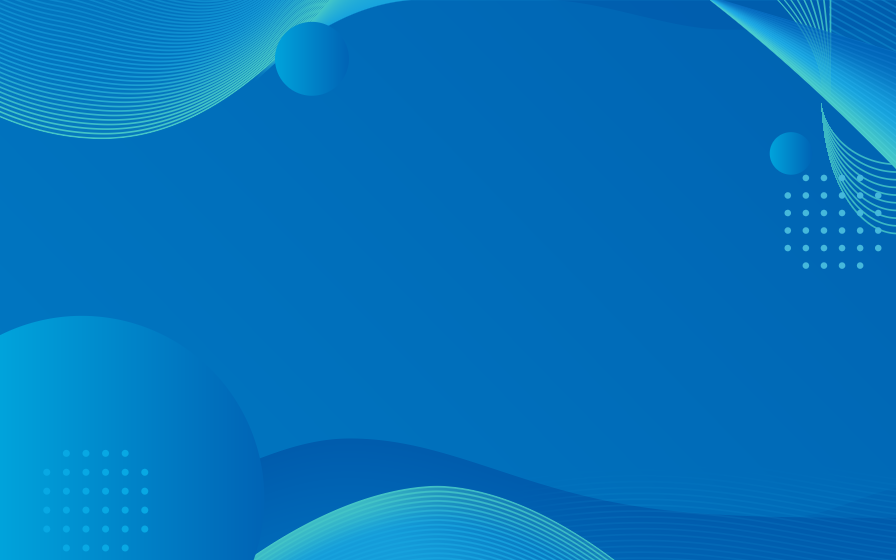
Write a WebGL 1 fragment shader that draws this background.

```glsl
precision highp float;
// Blue gradient backdrop with line-mesh waves, ribbons, shaded discs and dot grids.
uniform vec2 u_resolution;

const vec3 TEAL = vec3(0.27, 0.78, 0.78);
const vec3 CYAN = vec3(0.09, 0.64, 0.87);
const vec3 DEEP = vec3(0.0, 0.35, 0.67);

// Antialiased coverage of a signed distance, positive inside.
float cover(float d) {
  return clamp(d * u_resolution.y + 0.5, 0.0, 1.0);
}

// Repeated lines at whole values of phase, with the given gap between them.
float lines(float phase, float gap) {
  return cover(0.0015 - abs(fract(phase + 0.5) - 0.5) * gap);
}

// Six by six grid of dots without its corners.
float dots(vec2 p, vec2 center, vec2 pitch, float radius) {
  vec2 g = (p - center) / pitch;
  vec2 cell = abs(floor(g) + 0.5);
  float inside = step(max(cell.x, cell.y), 2.9) * step(cell.x + cell.y, 4.9);
  return inside * cover(radius - length((fract(g) - 0.5) * pitch));
}

// Disc shaded from bright on the left to deep blue on the right.
vec3 disc(vec3 col, vec2 p, vec2 center, float radius, float startX) {
  float t = clamp((p.x - startX) / (center.x + radius - startX), 0.0, 1.0);
  vec3 shade = mix(vec3(0.0, 0.64, 0.86), vec3(0.0, 0.39, 0.71), t);
  return mix(col, shade, cover(radius - length(p - center)));
}

vec3 topRight(vec3 col, vec2 p) {
  // Dark swell along the top edge
  float swell = 1.0 - 0.053 * smoothstep(0.97, 1.3, p.x);
  col = mix(col, DEEP, 0.6 * cover(p.y - swell));

  // Faint diagonal lines in the corner
  float diagonal = p.y + 0.55 * (p.x - 1.48);
  col = mix(col, CYAN, 0.35 * lines(diagonal / 0.013, 0.011) * step(1.48, p.x) * step(0.9, p.y));

  // Wide ribbon running down to the right
  float d = max(p.x - 1.267, 0.0);
  float low = 1.0 - 0.78 * d - 0.38 * d * d;
  float high = 1.0 - 0.3 * (p.x - 1.29);
  float t = clamp((p.y - low) / max(high - low, 0.001), 0.0, 1.0);
  vec3 ribbon = mix(TEAL, CYAN, smoothstep(0.0, 0.45, t));
  ribbon = mix(ribbon, vec3(0.0, 0.40, 0.73), smoothstep(0.35, 1.0, t));
  ribbon += 0.03 * lines(t * 18.0, (high - low) / 18.0);
  float band = cover((p.y - low) * 0.72) * cover(high - p.y) * step(1.267, p.x);
  col = mix(col, ribbon, band);

  // Lines that pinch together, then fan out to the right
  float drop = 0.83 - p.y;
  float mesh = 0.0;
  if (drop > 0.0) {
    float s = (1.603 - p.x) / 0.137;
    float q2 = max(1.0 - s * s, 0.0001);
    float k = drop / (0.247 * sqrt(q2));
    float slope = k * length(vec2(s / (q2 * 0.137), 1.0 / max(drop, 0.001)));
    mesh = lines(k * 18.0, 1.0 / (18.0 * slope)) * step(0.48, k) * step(k, 1.02) * step(abs(s), 1.0);
  } else {
    float u = drop / 0.17;
    float left = 1.469 - 0.08 * u * u;
    float span = 1.483 - left;
    float k = (p.x - left) / span;
    mesh = lines(k * 8.0, span / 8.0) * step(-0.06, k) * step(k, 1.06);
  }
  return mix(col, TEAL, mesh * mix(0.85, 0.3, band));
}

vec3 topLeft(vec3 col, vec2 p) {
  // Sagging mesh whose lines tighten to the right
  float d = p.x - 0.183;
  float bend = d < 0.0 ? 1.16 : 1.5;
  float sag = 0.753 + bend * d * d;
  float rise = p.y - sag;
  float gap = mix(0.0088, 0.0042, smoothstep(0.1, 0.5, p.x));
  float tilt = sqrt(1.0 + 4.0 * bend * bend * d * d);
  float h = clamp(rise / 0.22, 0.0, 1.0);
  float mesh = lines(rise / gap, gap / tilt) * mix(0.9, 0.4, h) + 0.1;
  col = mix(col, mix(TEAL, CYAN, smoothstep(0.0, 0.6, h)), mesh * cover(rise + 0.0015));

  // Short ribbon leaving through the top edge
  float e = max(0.735 - p.x, 0.0);
  float edge = 1.0 - 0.072 * e - 1.61 * e * e;
  float t = clamp((p.y - edge) / max(sag - edge, 0.001), 0.0, 1.0);
  float band = cover((p.y - edge) * 0.8) * cover((sag - p.y) * 0.6) * smoothstep(0.45, 0.51, p.x);
  return mix(col, mix(CYAN, TEAL, t), band);
}

vec3 bottomWaves(vec3 col, vec2 p) {
  // Dark hill, fading downwards
  float u = (p.x - 0.625) / (p.x < 0.625 ? 0.3 : 0.37);
  float hill = 0.075 + 0.142 * exp(-u * u);
  float fade = clamp((hill - p.y) / 0.17, 0.0, 1.0);
  col = mix(col, mix(DEEP, vec3(0.0, 0.41, 0.72), fade), 0.9 * cover(hill - p.y));
  float rear = 0.075 + 0.06 * smoothstep(1.4, 1.65, p.x);
  col = mix(col, DEEP, 0.3 * cover(rear - p.y) * smoothstep(1.3, 1.5, p.x));

  // Faint ripples on the right
  float ripple = p.y + 0.035 * sin(p.x * 5.0 - 1.0);
  float area = smoothstep(0.9, 1.1, p.x) * smoothstep(0.17, 0.1, p.y);
  col = mix(col, CYAN, 0.13 * area * lines(ripple / 0.0105, 0.0105));

  // Bright arch made of nested lines
  float side = p.x - 0.781;
  float arch = 0.131 * (1.0 - pow(abs(side) / (side < 0.0 ? 0.337 : 0.315), 1.8));
  float depth = arch - p.y;
  float mesh = lines(depth / 0.0085, 0.0075);
  float fill = mix(0.88, 0.3, smoothstep(0.7, 1.05, p.x + p.y));
  vec3 tint = mix(TEAL, CYAN, smoothstep(0.0, 0.075, depth));
  return mix(col, tint, cover(depth + 0.0015) * mix(fill, 1.0, mesh * 0.85));
}

void main() {
  vec2 p = gl_FragCoord.xy / u_resolution.y;
  float diagonal = clamp(0.39 * p.x + 0.38 * p.y, 0.0, 1.0);
  vec3 col = mix(vec3(0.0, 0.475, 0.765), vec3(0.0, 0.385, 0.695), diagonal);

  col = topRight(col, p);
  col = disc(col, p, vec2(1.4125, 0.726), 0.038, 1.375);
  col = mix(col, vec3(0.27, 0.72, 0.86), dots(p, vec2(1.4875, 0.604), vec2(0.0323, 0.0313), 0.0058));
  col = topLeft(col, p);
  col = disc(col, p, vec2(0.557, 0.895), 0.066, 0.491);
  col = bottomWaves(col, p);
  col = disc(col, p, vec2(0.146, 0.11), 0.326, 0.0);
  col = mix(col, vec3(0.03, 0.66, 0.89), dots(p, vec2(0.171, 0.106), vec2(0.035, 0.0338), 0.0062));
  gl_FragColor = vec4(col, 1.0);
}
```
